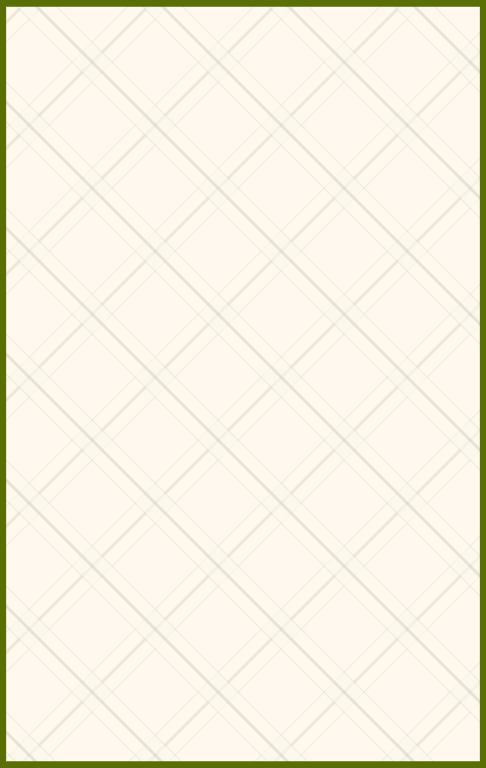
A WebGL 1 fragment shader for this pattern:

```glsl
precision highp float;
// Cream diagonal plaid: soft crossing stripe triplets inside a thin olive border.

uniform vec2 u_resolution;

// Lengths are fractions of the canvas height.
const float REPEAT = 0.16406;              // horizontal and vertical repeat
const vec2 KNOT = vec2(0.1201, 0.9190);    // one crossing of the main stripes
const float MAIN_WIDTH = 0.0038;
const float THIN_WIDTH = 0.0017;
const float THIN_OFFSET = 0.0184;          // main stripe to each thin stripe
const vec2 BORDER = vec2(0.0080, 0.0088);

const vec3 CREAM = vec3(1.0, 0.972, 0.932);
const vec3 BAND = vec3(0.992, 0.972, 0.926);
const vec3 INK = vec3(0.45, 0.47, 0.38);
const vec3 OLIVE = vec3(0.35, 0.43, 0.01);

const float FALLING_ALPHA = 0.16;
const float RISING_ALPHA = 0.125;
const float THIN_ALPHA = 0.085;
const float BAND_ALPHA = 0.55;

// Share of a pixel covered by a stripe whose centre is dist away.
float stripe(float dist, float width, float pixel) {
  float overlap = 0.5 * (width + pixel) - abs(dist);
  return clamp(overlap, 0.0, min(width, pixel)) / pixel;
}

// Tinted band, main stripe and two thin side stripes, repeated across one axis.
vec3 addStripes(vec3 color, float across, float mainAlpha, float pixel) {
  float period = REPEAT * sqrt(0.5);
  float d = abs(mod(across + 0.5 * period, period) - 0.5 * period);
  color = mix(color, BAND, BAND_ALPHA * stripe(d, 2.0 * THIN_OFFSET, pixel));
  color = mix(color, INK, THIN_ALPHA * stripe(d - THIN_OFFSET, THIN_WIDTH, pixel));
  return mix(color, INK, mainAlpha * stripe(d, MAIN_WIDTH, pixel));
}

void main() {
  float pixel = 1.0 / u_resolution.y;
  vec2 p = gl_FragCoord.xy * pixel;
  vec2 size = u_resolution * pixel;

  // Diagonal axes through a crossing
  vec2 q = (p - KNOT) * sqrt(0.5);
  vec3 color = addStripes(CREAM, q.x - q.y, RISING_ALPHA, pixel);
  color = addStripes(color, q.x + q.y, FALLING_ALPHA, pixel);

  // Border
  vec2 inset = min(p, size - p) - BORDER;
  float inside = clamp(min(inset.x, inset.y) / pixel + 0.5, 0.0, 1.0);
  gl_FragColor = vec4(mix(OLIVE, color, inside), 1.0);
}
```
